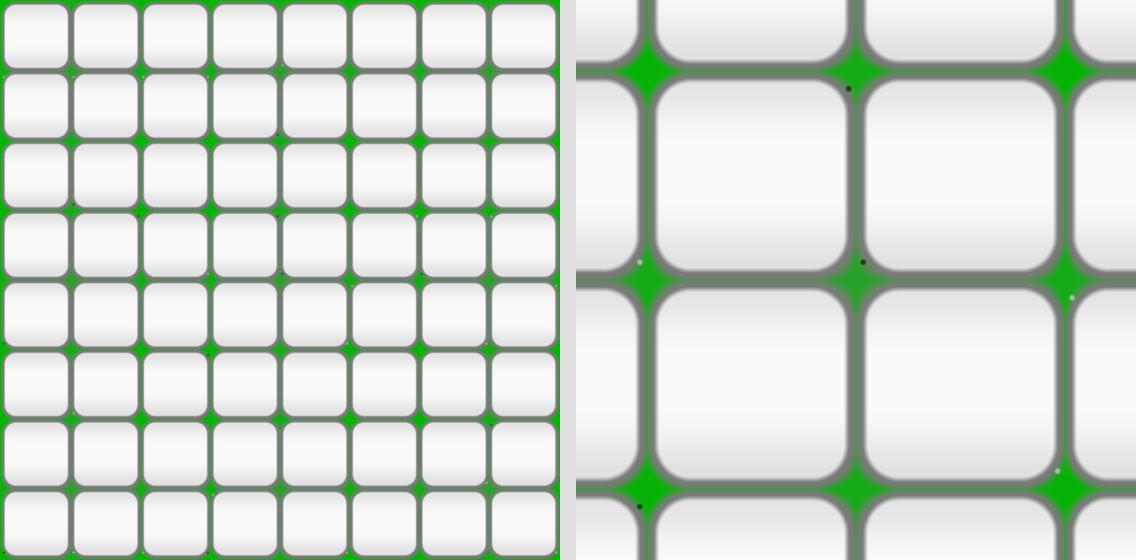
Left: the whole. Right: its middle third, enlarged.
This pattern is drawn by a Shadertoy shader. Its source:

```glsl
float hash(vec2 p) {
    return fract(sin(dot(p, vec2(127.1, 311.7))) * 43758.5453);
}

float roundedBox(vec2 p, float halfSize, float radius) {
    vec2 q = abs(p) - halfSize + radius;
    return length(max(q, 0.0)) + min(max(q.x, q.y), 0.0) - radius;
}

void mainImage(out vec4 fragColor, in vec2 fragCoord) {
    // Eight by eight keys, with a thin margin around the outer ones
    vec2 grid = (fragCoord / iResolution.xy - 0.5) * 8.042 + 4.0;
    vec2 cell = clamp(floor(grid), 0.0, 7.0);
    vec2 local = grid - cell - 0.5;
    float pixel = 8.042 / min(iResolution.x, iResolution.y);
    float d = roundedBox(local, 0.46, 0.17);

    // Key face: shaded at the top and bottom, bright in the middle
    float shade = 0.98 - 0.09 * smoothstep(0.14, 0.46, local.y)
                       - 0.10 * smoothstep(0.10, 0.46, -local.y);
    vec3 face = vec3(shade);

    // Every third seam is duller
    vec2 seam = round(grid);
    vec2 offset = grid - seam;
    vec2 dullSeam = vec2(equal(mod(seam, 3.0), vec2(1.0)));
    vec2 nearSeam = 1.0 - smoothstep(0.03, 0.13, abs(offset));
    float dullness = dot(dullSeam * nearSeam, vec2(0.15));

    // Grey rim fading into the green backing
    vec3 rim = vec3(0.47, 0.48, 0.47);
    vec3 green = mix(vec3(0.02, 0.70, 0.02), rim, dullness);
    vec3 backing = mix(rim, green, smoothstep(0.014, 0.072 + 0.08 * dullness, d));

    // Small dark or pale specks beside some crossings
    float pick = hash(seam);
    vec2 side = sign(vec2(hash(seam + 17.3), hash(seam + 41.9)) - 0.5);
    float speck = length(offset - side * vec2(0.035, 0.085)) - 0.013;
    float speckMask = smoothstep(pixel, -pixel, speck) * step(pick, 0.45);
    vec3 speckColor = pick < 0.2 ? vec3(0.02, 0.16, 0.02) : vec3(0.72, 0.82, 0.72);
    backing = mix(backing, speckColor, 0.75 * speckMask);

    float soft = max(0.017, 0.7 * pixel);
    vec3 color = mix(face, backing, smoothstep(-soft, soft, d + 0.005));
    fragColor = vec4(color, 1.0);
}
```
